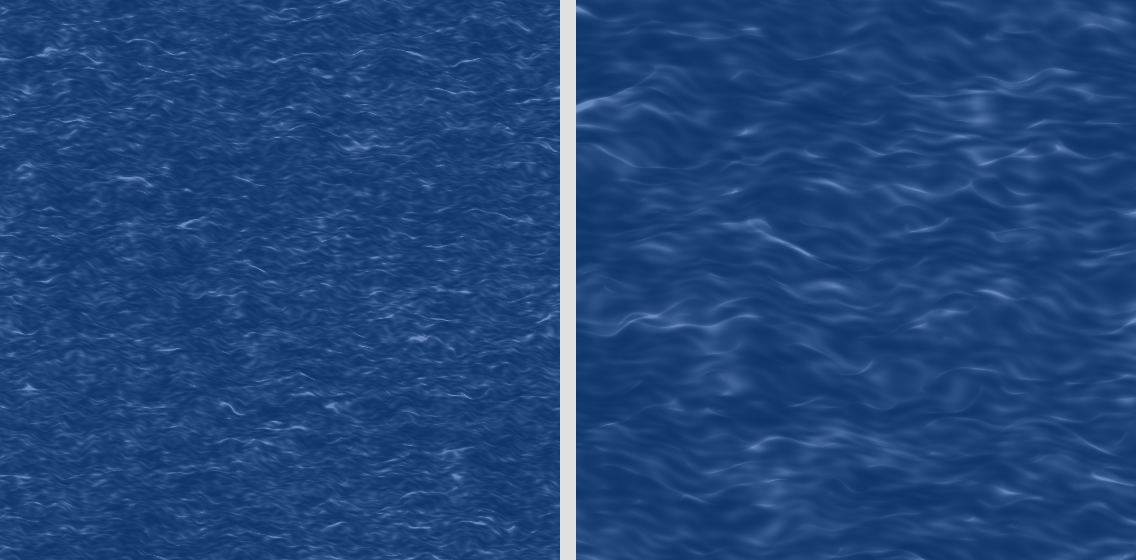
Left, the full canvas; right, a detail of the centre.
Reproduce this texture procedurally as a Shadertoy shader.

```glsl
const vec3 DEEP_BLUE = vec3(0.08, 0.23, 0.44);
const vec3 CREST_BLUE = vec3(0.26, 0.40, 0.61);

// Random unit gradient for a lattice cell
vec2 hashGradient(vec2 cell) {
    vec3 h = fract(cell.xyx * vec3(0.1031, 0.1030, 0.0973));
    h += dot(h, h.yzx + 33.33);
    return normalize(fract((h.xx + h.yz) * h.zy) * 2.0 - 0.999);
}

float gradientNoise(vec2 p) {
    vec2 cell = floor(p);
    vec2 f = p - cell;
    vec2 w = f * f * f * (f * (f * 6.0 - 15.0) + 10.0);
    vec2 e = vec2(0.0, 1.0);
    float a = dot(hashGradient(cell), f);
    float b = dot(hashGradient(cell + e.yx), f - e.yx);
    float c = dot(hashGradient(cell + e.xy), f - e.xy);
    float d = dot(hashGradient(cell + e.yy), f - e.yy);
    return mix(mix(a, b, w.x), mix(c, d, w.x), w.y);
}

// Layered horizontal streaks, each octave sheared the other way
float ripples(vec2 p, vec2 frequency) {
    float sum = 0.0;
    float amplitude = 1.7;
    float shear = -0.15;
    for (int i = 0; i < 4; i++) {
        vec2 q = vec2(p.x, p.y + shear * p.x);
        sum += amplitude * gradientNoise(q * frequency + 17.3 * float(i + 1));
        frequency *= 1.9;
        amplitude *= 1.16;
        shear = -shear;
    }
    return sum;
}

// Broken wave crests of even thickness: sharp upper edge, soft glow below
float crests(vec2 p, vec2 frequency, float edge, float glow, float seed) {
    const float STEP = 0.3;
    vec2 q = p * frequency + seed;
    float n = gradientNoise(q);
    float rise = gradientNoise(q - vec2(0.0, STEP)) - n;
    float depth = STEP * n / max(rise, 0.1);
    float upperSide = smoothstep(0.02, 0.2, rise);
    float profile = exp(-max(depth, 0.0) / glow - max(-depth, 0.0) / edge);
    float broken = smoothstep(-0.25, 0.25, gradientNoise(q * vec2(0.7, 0.4) + 41.7));
    return profile * upperSide * broken;
}

// Bend the rows into uneven wave lines
vec2 bendRows(vec2 p) {
    float broad = gradientNoise(p * vec2(10.0, 15.0) + 5.1);
    float small = gradientNoise(p * vec2(34.0, 45.0) + 9.7);
    return p + vec2(0.0, 0.016 * broad + 0.007 * small);
}

void mainImage(out vec4 fragColor, in vec2 fragCoord) {
    vec2 uv = fragCoord / iResolution.y;
    vec2 p = bendRows(uv);

    float light = ripples(p, vec2(9.0, 28.0));
    light += 0.7 * gradientNoise(uv * vec2(3.0, 4.5) + 2.6);
    light += 3.0 * crests(p, vec2(8.0, 26.0), 0.05, 0.13, 23.4);
    light += 2.6 * crests(p, vec2(17.0, 53.0), 0.07, 0.15, 61.8);
    light += 1.8 * crests(p, vec2(33.0, 92.0), 0.10, 0.20, 87.2);
    light = min(light - 0.3, 3.5);

    // Skewed tone curve: mostly deep water, few bright crests
    float tone = 0.423 * exp(0.45 * light) - 0.243;
    fragColor = vec4(mix(DEEP_BLUE, CREST_BLUE, tone), 1.0);
}
```
